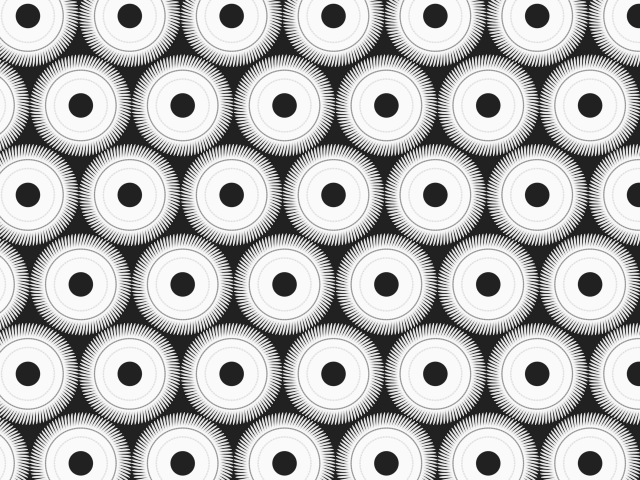
A WebGL 2 fragment shader for this pattern:

```glsl
#version 300 es
precision highp float;

uniform vec2 u_resolution;
out vec4 fragColor;

// Layout, in units of the canvas height
const vec2 SPACING = vec2(0.2122, 0.1864);
const vec2 FIRST_CENTRE = vec2(0.1684, 0.0347);
const float ODD_ROW_SHIFT = -0.1102;

// Radii and line widths
const float DOT_RADIUS = 0.0255;
const float FAINT_RADIUS = 0.0550;
const float FAINT_WIDTH = 0.0030;
const float RING_RADIUS = 0.0735;
const float RING_WIDTH = 0.0026;
const float FRINGE_START = 0.0765;
const float DISC_RADIUS = 0.1075;

// Fringe
const float TEETH = 90.0;
const float BEADS = 60.0;
const float SLANT = 0.8;
const float TAU = 6.2831853;

// Colours
const vec3 INK = vec3(0.13);
const vec3 PAPER = vec3(0.98);
const vec3 RING_GREY = vec3(0.56);
const vec3 FAINT_GREY = vec3(0.87);
const vec3 FRINGE_GREY = vec3(0.91);

// Coverage of the region where the signed distance is negative
float fill(float dist, float pixel) {
    return 1.0 - smoothstep(-0.7 * pixel, 0.7 * pixel, dist);
}

float ring(float r, float radius, float width, float pixel) {
    return fill(abs(r - radius) - 0.5 * width, pixel);
}

// Offset from the nearest disc centre in the staggered rows
vec2 nearestCentre(vec2 p) {
    vec2 nearest = vec2(1.0);
    float baseRow = floor((p.y - FIRST_CENTRE.y) / SPACING.y);
    for (int i = 0; i < 2; i++) {
        float row = baseRow + float(i);
        vec2 q = p - FIRST_CENTRE - vec2(mod(row, 2.0) * ODD_ROW_SHIFT, row * SPACING.y);
        q.x -= SPACING.x * round(q.x / SPACING.x);
        if (dot(q, q) < dot(nearest, nearest)) nearest = q;
    }
    return nearest;
}

// Dark gaps that widen outward between slanted teeth
float fringeGaps(float r, float angle, float pixel) {
    float t = clamp((r - FRINGE_START) / (DISC_RADIUS - FRINGE_START), 0.0, 1.0);
    float turn = angle / TAU + SLANT * (r - FRINGE_START) / TAU * 3.0;
    float period = TAU * r / TEETH;
    float gapShare = mix(0.06, 0.48, t) + 0.52 * pow(t, 7.0);
    float across = abs(fract(turn * TEETH) - 0.5) * period;
    float gap = fill(across - 0.5 * gapShare * period, pixel);
    gap = mix(gap, 1.0, smoothstep(0.93, 1.0, t));
    return gap * smoothstep(0.0, 0.45, t);
}

void main() {
    float pixel = 1.0 / u_resolution.y;
    vec2 q = nearestCentre(gl_FragCoord.xy / u_resolution.y);
    float r = length(q);
    float angle = atan(q.y, q.x);

    // Pale disc, slightly greyer toward the fringe
    vec3 colour = mix(PAPER, FRINGE_GREY, smoothstep(RING_RADIUS, FRINGE_START + 0.012, r));

    // Beaded inner ring and fine grey ring
    float beads = 0.7 + 0.3 * cos(angle * BEADS);
    colour = mix(colour, FAINT_GREY, beads * ring(r, FAINT_RADIUS, FAINT_WIDTH, pixel));
    float dashes = 0.9 + 0.1 * cos(angle * TEETH);
    colour = mix(colour, RING_GREY, dashes * ring(r, RING_RADIUS, RING_WIDTH, pixel));

    // Toothed rim, background and centre dot
    colour = mix(colour, INK, fringeGaps(r, angle, pixel));
    colour = mix(colour, INK, fill(r - DOT_RADIUS, pixel));
    fragColor = vec4(colour, 1.0);
}
```
